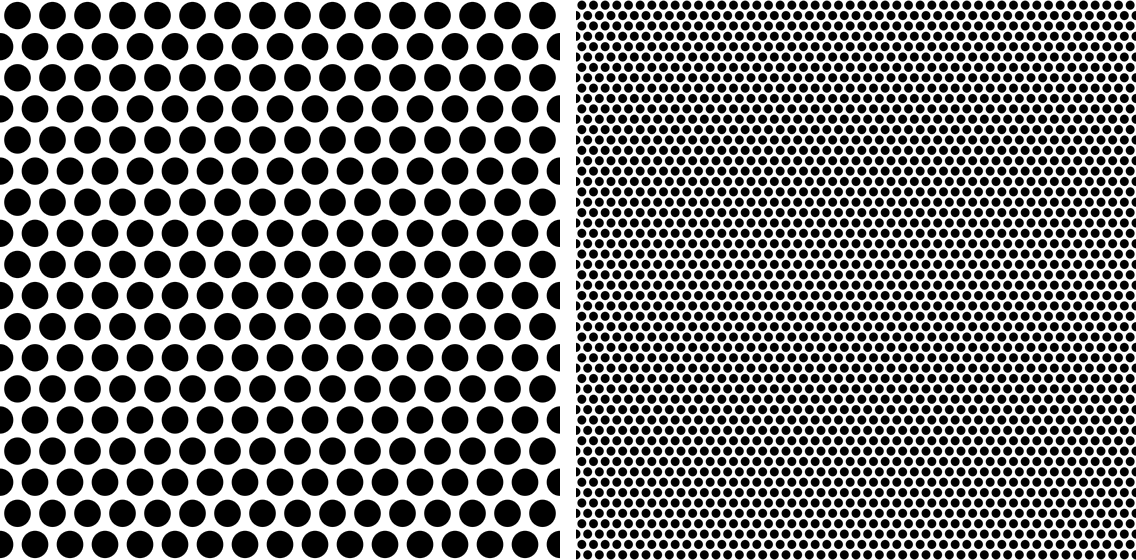
Left: one tile. Right: repeated 3 by 3.
A WebGL 1 fragment shader for this pattern:

```glsl
precision highp float;
// Black dots in staggered rows on white, packed as a triangular lattice.
// Every other row shifts by half a column; each dot is a distance function
// in lattice units, so whole counts of columns and rows tile seamlessly.

uniform vec2 u_resolution;

#define COLUMNS 16.0
#define ROWS 18.0          // even, so the stagger wraps
#define DOT_RADIUS 0.38    // in column widths
#define ROW_HEIGHT 0.8660  // in column widths, before fitting to the canvas
#define EDGE_PIXELS 1.05   // width of the smoothed rim
#define DOT_COLOR vec3(0.0)
#define GROUND_COLOR vec3(1.0)

// Offset from the nearest dot centre, in column widths.
vec2 staggeredCell(vec2 uv) {
  vec2 grid = uv * vec2(COLUMNS, ROWS);
  float evenRow = 1.0 - mod(floor(grid.y), 2.0);
  grid.x += 0.5 * evenRow;
  return (fract(grid) - 0.5) * vec2(1.0, ROW_HEIGHT);
}

void main() {
  vec2 uv = gl_FragCoord.xy / u_resolution;
  float dist = length(staggeredCell(uv)) - DOT_RADIUS;

  // Linear coverage across the rim
  float rim = EDGE_PIXELS * COLUMNS / u_resolution.x;
  float coverage = clamp(0.5 - dist / rim, 0.0, 1.0);

  gl_FragColor = vec4(mix(GROUND_COLOR, DOT_COLOR, coverage), 1.0);
}
```
